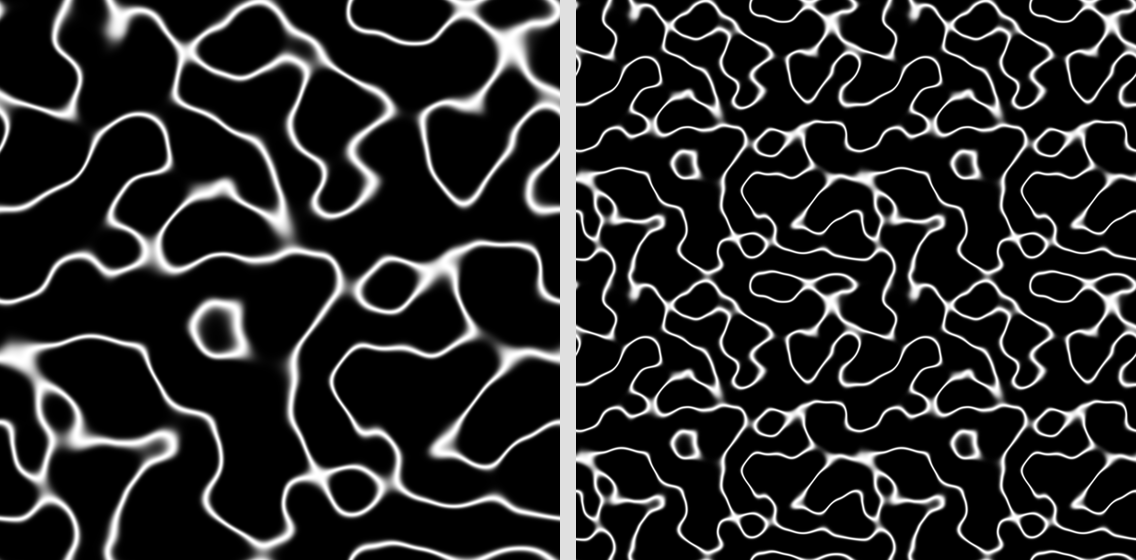
Left: one tile. Right: repeated 2 by 2.
This texture is drawn by a WebGL 1 fragment shader. Its source:

```glsl
precision highp float;
// Soft white veins on black: the glowing zero contours of tiling gradient noise.

uniform vec2 u_resolution;

const float TAU = 6.2831853;

// Unit gradient at a lattice point, wrapped to the period
vec2 gradient(vec2 cell, float period, float seed) {
  vec2 p = mod(cell, period) + seed;
  float angle = TAU * fract(sin(dot(p, vec2(127.1, 311.7))) * 4375.85);
  return vec2(cos(angle), sin(angle));
}

// Gradient noise that repeats after a whole number of cells
float wrappedNoise(vec2 p, float period, float seed) {
  vec2 cell = floor(p);
  vec2 f = p - cell;
  vec2 blend = f * f * f * (f * (f * 6.0 - 15.0) + 10.0);
  vec2 right = vec2(1.0, 0.0);
  vec2 up = vec2(0.0, 1.0);
  float a = dot(gradient(cell, period, seed), f);
  float b = dot(gradient(cell + right, period, seed), f - right);
  float c = dot(gradient(cell + up, period, seed), f - up);
  float d = dot(gradient(cell + 1.0, period, seed), f - 1.0);
  return mix(mix(a, b, blend.x), mix(c, d, blend.x), blend.y);
}

void main() {
  vec2 uv = gl_FragCoord.xy / u_resolution;

  // Broad cells, bent by a weaker and finer layer
  float field = wrappedNoise(uv * 7.0 + 0.37, 7.0, 3.0);
  field += 0.4 * wrappedNoise(uv * 11.0 + 0.71, 11.0, 29.0);

  // Bell-shaped glow around the zero level; flat slopes give wide veins
  float offset = field / 0.054;
  float glow = exp(-offset * offset);

  gl_FragColor = vec4(vec3(glow), 1.0);
}
```
